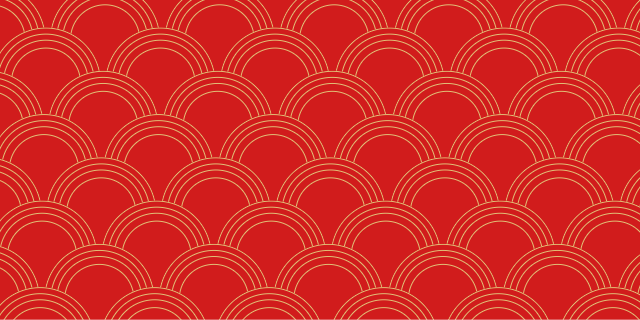
A Shadertoy shader for this pattern:

```glsl
// Share of a pixel of size px covered by a line at signed distance d
float lineCoverage(float d, float halfWidth, float px) {
    float upper = min(d + 0.5 * px, halfWidth);
    float lower = max(d - 0.5 * px, -halfWidth);
    return clamp((upper - lower) / px, 0.0, 1.0);
}

// Four concentric rings of one scale
float scaleRings(float radius, float px) {
    float ink = 0.0;
    for (int i = 0; i < 4; i++) {
        float ringRadius = i < 3 ? 0.1706 - 0.019 * float(i) : 0.108;
        ink = max(ink, lineCoverage(radius - ringRadius, 0.00152, px));
    }
    return ink;
}

// Distance to the nearest scale centre in a row; alternate rows shift by half
float distanceToScale(vec2 p, float row) {
    float pitch = 0.358;
    float shift = 0.4834 + 0.003 * row + 0.182 * mod(row, 2.0);
    float x = mod(p.x - shift + 0.5 * pitch, pitch) - 0.5 * pitch;
    return length(vec2(x, p.y + 0.0694 - 0.1352 * row));
}

void mainImage(out vec4 fragColor, in vec2 fragCoord) {
    float px = 1.0 / iResolution.y;
    vec2 p = fragCoord * px;

    // Lower rows overlap the ones above, so layer from top to bottom
    float lowestRow = floor((p.y - 0.1032) / 0.1352);
    float ink = 0.0;
    for (int i = 4; i >= 0; i--) {
        float radius = distanceToScale(p, lowestRow + float(i));
        float disc = clamp(0.5 + (0.1728 - radius) / px, 0.0, 1.0);
        ink = mix(ink, scaleRings(radius, px), disc);
    }

    vec3 red = vec3(0.82, 0.11, 0.11);
    vec3 gold = vec3(0.885, 0.76, 0.47);
    vec3 color = mix(red, gold, ink);

    // Thin pale margin along the lower edge
    float margin = clamp(0.5 + (0.001 - p.y) / px, 0.0, 1.0);
    fragColor = vec4(mix(color, vec3(0.97, 0.92, 0.9), margin), 1.0);
}
```
